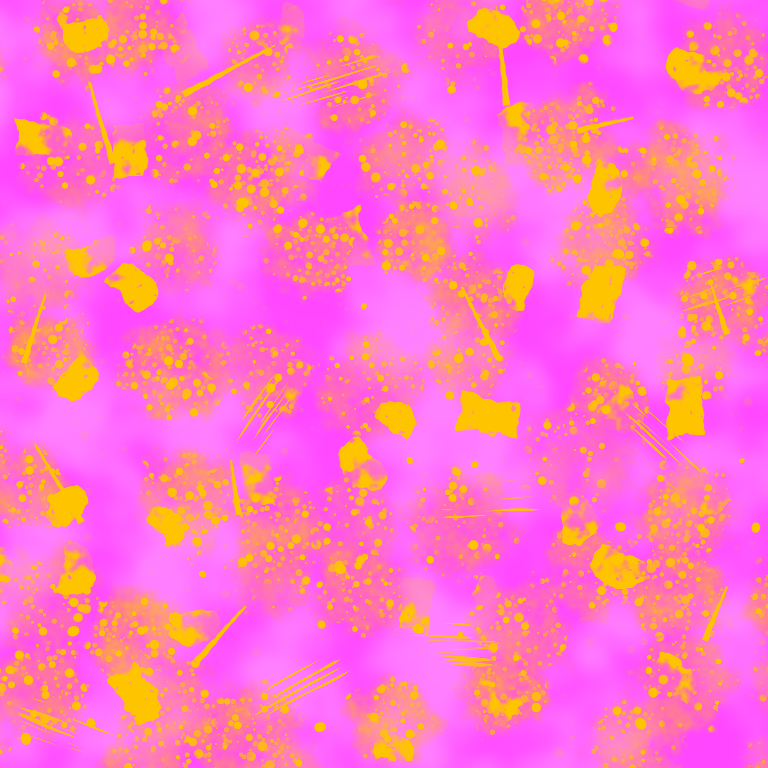
Give the GLSL for this texture, as a WebGL 2 fragment shader.

```glsl
#version 300 es
precision highp float;
// Yellow sponge dabs, torn blobs, strokes, scratches and drops on cloudy magenta.
// Each kind of mark is scattered on its own jittered grid, and the strongest
// coverage at a point decides how far the ground turns to yellow.

uniform vec2 u_resolution;
out vec4 fragColor;

vec2 hash2(vec2 c) {
    vec3 p = fract(c.xyx * vec3(0.1031, 0.1030, 0.0973));
    p += dot(p, p.yzx + 33.33);
    return fract((p.xx + p.yz) * p.zy);
}

vec2 gradient(vec2 cell) {
    float a = 6.2832 * hash2(cell + 211.0).x;
    return vec2(cos(a), sin(a));
}

float noise(vec2 p) {
    vec2 i = floor(p), f = p - i;
    vec2 u = f * f * f * (f * (f * 6.0 - 15.0) + 10.0);
    vec2 e = vec2(0.0, 1.0);
    float low = mix(dot(gradient(i), f), dot(gradient(i + e.yx), f - e.yx), u.x);
    float high = mix(dot(gradient(i + e), f - e), dot(gradient(i + 1.0), f - 1.0), u.x);
    return mix(low, high, u.y);
}

float fbm(vec2 p) {
    return noise(p) + 0.5 * noise(p * 2.03 + 17.0) + 0.25 * noise(p * 4.1 + 41.0);
}

// Offset from a cell's mark, turned to the mark's direction (xy), and two random values (zw).
vec4 stamp(vec2 p, float cells, vec2 neighbour, float seed, float spread) {
    vec2 id = floor(p * cells) + neighbour;
    vec2 place = hash2(id + seed), traits = hash2(id + seed + 57.0);
    float a = 1.3 + spread * (hash2(id + seed + 113.0).x - 0.5);
    vec2 q = p - (id + 0.15 + 0.7 * place) / cells;
    return vec4(mat2(cos(a), -sin(a), sin(a), cos(a)) * q, traits);
}

float spongeDensity(vec2 p) {
    float density = 0.0;
    float ragged = 0.35 * fbm(p * 28.0);
    for (int k = 0; k < 9; k++) {
        vec4 s = stamp(p, 7.0, vec2(k % 3 - 1, k / 3 - 1), 3.0, 6.28);
        float reach = length(s.xy) / mix(0.055, 0.077, s.w) + ragged;
        density = max(density, (1.0 - smoothstep(0.65, 1.08, reach)) * mix(0.45, 1.0, s.z));
    }
    return density;
}

float pores(vec2 p, float cells, float density) {
    float cover = 0.0;
    for (int k = 0; k < 9; k++) {
        vec2 id = floor(p * cells) + vec2(k % 3 - 1, k / 3 - 1);
        vec2 traits = hash2(id + 71.0);
        float radius = mix(0.2, 0.58, traits.y);
        float d = length(p * cells - id - hash2(id + 19.0));
        float shown = smoothstep(traits.x - 0.05, traits.x + 0.15, density);
        cover = max(cover, shown * (1.0 - smoothstep(radius * 0.65, radius, d)) * mix(1.0, 0.6, traits.x));
    }
    return cover;
}

float blobs(vec2 p, float edge) {
    float cover = 0.0;
    float rough = 0.009 * fbm(p * 36.0), grain = fbm(p * 32.0);
    float holes = smoothstep(0.4, 0.5, noise(p * 95.0));
    for (int k = 0; k < 9; k++) {
        vec4 s = stamp(p, 7.0, vec2(k % 3 - 1, k / 3 - 1), 29.0, 6.28);
        float r = mix(0.026, 0.046, s.w);
        vec2 box = abs(s.xy) - r * vec2(0.85, 0.55);
        float d = s.w > 0.65 ? max(box.x, box.y) : length(s.xy * vec2(1.0, 1.25)) - r;
        d = max(d, s.y - 0.45 * r) + rough;
        float solid = smoothstep(-0.25, 0.25, grain + 1.7 * (s.z - 0.5) - 0.3 * s.x / r);
        float body = (1.0 - smoothstep(-edge, edge, d)) * mix(0.2, 1.0, solid);
        cover = max(cover, body * (1.0 - 0.6 * holes) * step(0.15, s.z));
    }
    return cover;
}

float strokesAndScratches(vec2 p, float edge) {
    float cover = 0.0;
    for (int k = 0; k < 9; k++) {
        vec2 neighbour = vec2(k % 3 - 1, k / 3 - 1);
        // Tapered single stroke
        vec4 s = stamp(p, 4.0, neighbour, 83.0, 2.2);
        float along = s.x / mix(0.035, 0.07, s.w);
        float width = 0.0045 * (0.65 - 0.35 * along) + 0.002 * noise(s.xy * 90.0);
        float stroke = (1.0 - smoothstep(-edge, edge, abs(s.y) - width)) * (1.0 - smoothstep(0.94, 1.0, abs(along)));
        cover = max(cover, stroke * step(s.z, 0.65));
        // Bundle of fine parallel lines
        s = stamp(p, 4.0, neighbour, 137.0, 3.6);
        float rim = length(s.xy / vec2(0.085, 0.04)) + 0.3 * noise(s.xy * 35.0);
        float lines = noise(vec2(s.x * 11.0, s.y * 230.0) + 60.0 * s.w);
        lines = smoothstep(0.0, 0.16, lines - 0.06 - 0.4 * rim * rim);
        cover = max(cover, 0.9 * lines * (1.0 - smoothstep(0.8, 1.1, rim)) * step(s.z, 0.6));
    }
    return cover;
}

float drops(vec2 p, float edge) {
    float cover = 0.0;
    for (int k = 0; k < 9; k++) {
        vec4 s = stamp(p, 14.0, vec2(k % 3 - 1, k / 3 - 1), 181.0, 6.28);
        float d = length(s.xy * vec2(1.0, 1.2)) - mix(0.003, 0.009, s.w);
        cover = max(cover, (1.0 - smoothstep(-edge, edge, d)) * step(s.z, 0.17));
    }
    return cover;
}

void main() {
    float side = min(u_resolution.x, u_resolution.y);
    vec2 p = gl_FragCoord.xy / side;
    float edge = max(0.0012, 0.8 / side);

    // Cloudy ground, deeper under the sponge dabs
    float density = spongeDensity(p);
    float haze = smoothstep(-0.45, 0.5, fbm(p * 6.0) - 0.22 * density);
    vec3 ground = mix(vec3(1.0, 0.28, 1.0), vec3(1.0, 0.50, 1.0), haze);

    // Sponge print: soft stain below, clustered pores above
    float cluster = density * (0.6 + 0.7 * fbm(p * 13.0));
    float stain = density * clamp(0.36 + 0.45 * fbm(p * 22.0) + 0.2 * noise(p * 110.0), 0.0, 0.8);
    float paint = max(stain, pores(p, 72.0, cluster));
    paint = max(paint, 0.75 * pores(p + 5.0, 125.0, 0.75 * cluster));

    paint = max(paint, blobs(p, edge));
    paint = max(paint, strokesAndScratches(p, edge));
    paint = max(paint, drops(p, edge));

    fragColor = vec4(mix(ground, vec3(1.0, 0.77, 0.0), paint), 1.0);
}
```
